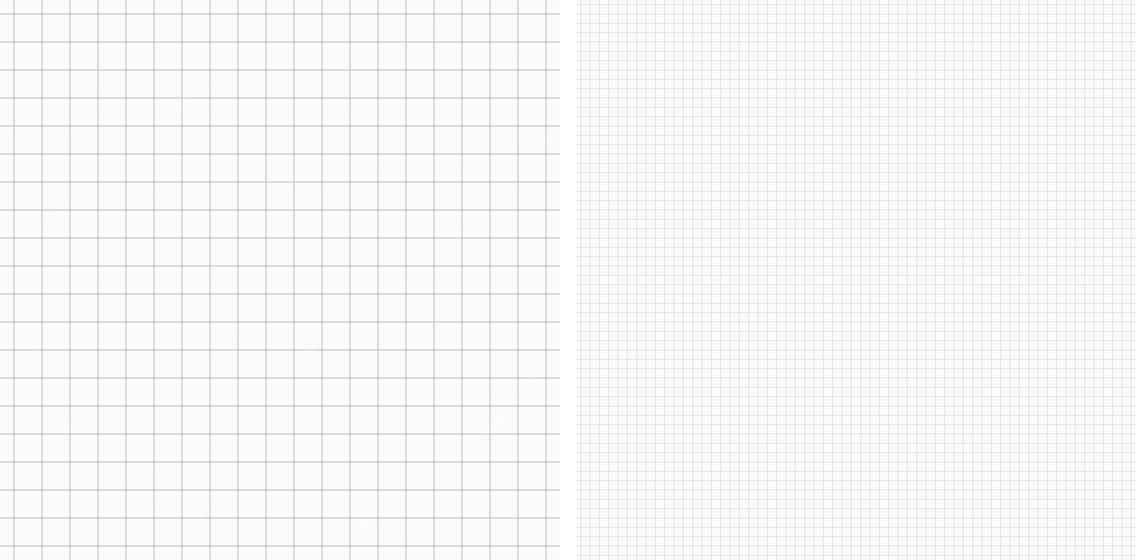
Left, the tile; right, the same tile 3 across and 3 down.
Give the GLSL for this pattern, as a WebGL 2 fragment shader.

```glsl
#version 300 es
precision highp float;
// Squared paper: thin grey ruling, 20 by 20 cells, on cool white with faint diagonal scuffs.

uniform vec2 u_resolution;
out vec4 fragColor;

float hash(vec2 p) {
    return fract(sin(dot(p, vec2(127.1, 311.7))) * 43758.5453);
}

// Value noise that wraps after "period" lattice cells.
float wrappedNoise(vec2 p, vec2 period) {
    vec2 i = floor(p);
    vec2 f = fract(p);
    f = f * f * (3.0 - 2.0 * f);
    vec2 a = mod(i, period);
    vec2 b = mod(i + 1.0, period);
    return mix(mix(hash(a), hash(vec2(b.x, a.y)), f.x),
               mix(hash(vec2(a.x, b.y)), hash(b), f.x), f.y);
}

// Share of a filter window covered by a line, per axis.
vec2 lineCoverage(vec2 dist, float halfWidth, vec2 window) {
    vec2 hi = min(dist + 0.5 * window, vec2(halfWidth));
    vec2 lo = max(dist - 0.5 * window, vec2(-halfWidth));
    return max(hi - lo, 0.0) / window;
}

void main() {
    vec2 uv = gl_FragCoord.xy / u_resolution;

    // Ruling runs through the middle of each repeat, so the canvas edge cuts half cells.
    vec2 dist = abs(fract(uv * 20.0) - 0.5) / 20.0;
    vec2 ruled = lineCoverage(dist, 0.00061, 1.25 / u_resolution);
    float ink = 1.0 - (1.0 - ruled.x) * (1.0 - ruled.y);

    // Scuffs stretch along the rising diagonal; integer axes keep them seamless.
    vec2 slanted = vec2(uv.x + uv.y, uv.x - uv.y);
    float scuff = wrappedNoise(slanted * vec2(14.0, 60.0), vec2(14.0, 60.0));
    float patches = wrappedNoise(uv * 16.0, vec2(16.0));
    float wear = smoothstep(0.6, 0.95, scuff) * smoothstep(0.55, 0.9, patches);

    vec3 paper = vec3(0.976, 0.979, 0.986) + 0.010 * wear;
    vec3 lineGrey = vec3(0.655, 0.655, 0.665);
    fragColor = vec4(mix(paper, lineGrey, ink * (1.0 - 0.15 * wear)), 1.0);
}
```
